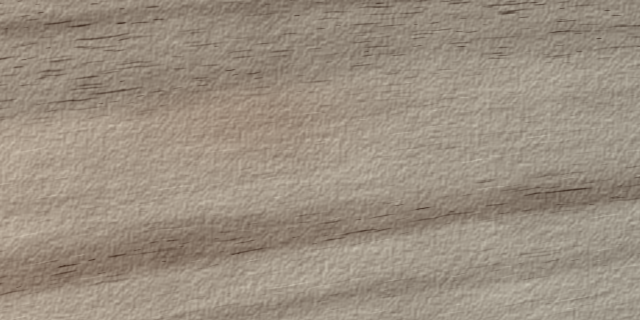
This texture is drawn by a Shadertoy shader. Its source:

```glsl
// Pale walnut board: slanted grain bands, short dark pores and a fine embossed surface.

const vec3 DARK_WOOD  = vec3(0.42, 0.36, 0.31);
const vec3 LIGHT_WOOD = vec3(0.71, 0.67, 0.61);
const vec3 WARM_SHIFT = vec3(0.022, -0.004, -0.014);

float hash(vec2 p) {
    vec3 q = fract(p.xyx * 0.1031);
    q += dot(q, q.yzx + 33.33);
    return fract((q.x + q.y) * q.z);
}

float noise(vec2 p) {
    vec2 i = floor(p), f = fract(p);
    f = f * f * (3.0 - 2.0 * f);
    float low  = mix(hash(i), hash(i + vec2(1, 0)), f.x);
    float high = mix(hash(i + vec2(0, 1)), hash(i + vec2(1, 1)), f.x);
    return mix(low, high, f.y);
}

// Noise centred on zero, with three octaves
float fbm(vec2 p) {
    float sum = 0.0, amp = 0.5;
    for (int i = 0; i < 3; i++) {
        sum += amp * (noise(p) - 0.5);
        p = p * 2.03 + 17.3;
        amp *= 0.5;
    }
    return sum;
}

// Straightens the grain: x runs along the fibres, y across them
vec2 grainSpace(vec2 p) {
    float slope = mix(0.20, 0.08, p.y);
    float across = p.y - slope * p.x;
    across += 0.03 * fbm(vec2(p.x * 2.0, across * 4.0));
    return vec2(p.x, across);
}

// One tapered streak per cell, rows shifted at random
float streaks(vec2 g, vec2 cell, float width, float seed) {
    float row = floor(g.y / cell.y);
    g.x += cell.x * hash(vec2(row + 91.0, seed));
    vec2 id = vec2(floor(g.x / cell.x), row) + seed * 13.7;
    vec2 local = (fract(g / cell) - 0.5) * cell;
    float size = hash(id + 5.1);
    float halfLength = cell.x * mix(0.08, 0.46, size * size);
    local.x -= (hash(id + 23.4) - 0.5) * (cell.x - 2.0 * halfLength);
    local.y -= (hash(id + 47.9) - 0.5) * cell.y * 0.5;
    float taper = 1.0 - smoothstep(0.3, 1.0, abs(local.x) / halfLength);
    float thickness = max(width * mix(0.6, 1.2, size), 0.5 / iResolution.y);
    float profile = exp(-local.y * local.y / (thickness * thickness));
    return taper * profile * smoothstep(0.35, 1.0, hash(id + 71.2));
}

// Height difference toward the light gives a pebbled relief
float emboss(vec2 p, float scale) {
    vec2 q = p * scale;
    return noise(q) - noise(q + vec2(0.45, -0.6));
}

// Dark band with a crisp lower edge and a soft upper one
float band(float across, float lower, float peak, float upper) {
    return smoothstep(lower, peak, across) * (1.0 - smoothstep(peak, upper, across));
}

float spot(vec2 p, vec2 centre, vec2 radius) {
    vec2 d = (p - centre) / radius;
    return exp(-dot(d, d));
}

void mainImage(out vec4 fragColor, in vec2 fragCoord) {
    vec2 p = fragCoord / iResolution.y;
    vec2 grain = grainSpace(p);
    float upperBoard = smoothstep(0.58, 0.68, grain.y);
    float mainBand = band(grain.y, 0.035, 0.095, 0.27);
    float lowBand = band(grain.y, -0.20, -0.14, -0.06);
    float brownPatch = spot(p, vec2(0.78, 0.62), vec2(0.32, 0.14));

    // Broad tone: bands, long figure and faint cross mottling
    float tone = 0.78 - 0.20 * upperBoard - 0.46 * mainBand;
    tone -= 0.26 * lowBand + 0.17 * brownPatch;
    tone -= 0.22 * band(grain.y, 0.86, 0.91, 0.96);
    tone += 0.35 * fbm(grain * vec2(1.6, 11.0) + 3.0);
    tone += 0.22 * fbm(vec2(p.x * 6.0, p.y * 2.5) + 40.0);
    tone += 0.28 * fbm(grain * vec2(7.0, 60.0) + 8.0);

    // Pores gather in the dark wood, pale scratches in the rest
    float ragged = 0.005 * (noise(grain * vec2(28.0, 20.0)) - 0.5);
    vec2 fibre = grain + vec2(0.0, ragged);
    float poreMask = 0.22 + 0.62 * upperBoard + 0.6 * mainBand + 0.25 * lowBand;
    poreMask *= 0.6 + 0.8 * noise(grain * vec2(3.0, 14.0) + 60.0);
    float pores = 0.0;
    for (int i = 0; i < 4; i++) {
        float layer = float(i);
        vec2 cell = vec2(0.13 + 0.06 * layer, 0.021 + 0.005 * layer);
        pores += streaks(fibre + layer * 0.37, cell, 0.0028, layer + 1.0);
    }
    float scratches = streaks(fibre + 0.71, vec2(0.24, 0.034), 0.0026, 9.0);
    tone -= 0.75 * poreMask * min(pores, 1.3);
    tone += 0.28 * scratches * (1.0 - 0.7 * upperBoard);

    // Fine surface relief
    tone += 0.36 * emboss(p, 115.0) + 0.20 * emboss(p + 5.0, 62.0);

    // Warm on the left and in the brown wood, cooler at the lower right
    float warmth = 0.5 - 0.6 * p.x + 0.7 * brownPatch + 0.3 * mainBand;
    warmth += 0.25 * p.y - 0.5 * upperBoard * (1.0 - 0.5 * p.x);
    vec3 color = mix(DARK_WOOD, LIGHT_WOOD, clamp(tone, -0.5, 1.35));
    color += WARM_SHIFT * clamp(warmth, -0.6, 1.0);
    fragColor = vec4(color, 1.0);
}
```
